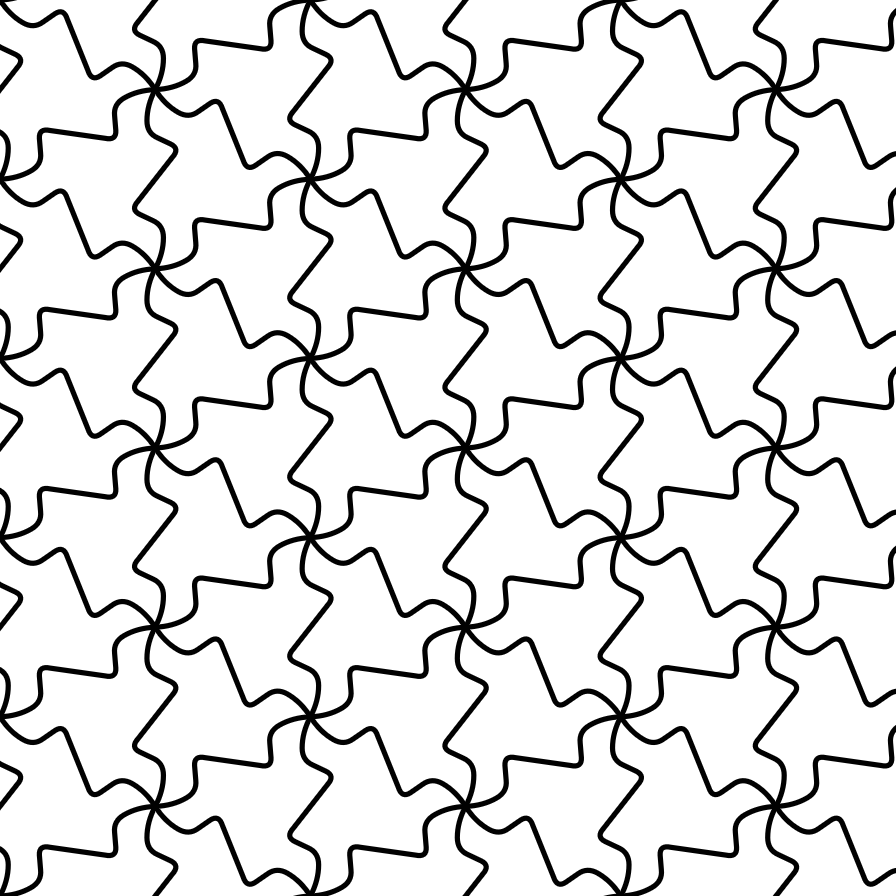
A WebGL 1 fragment shader for this pattern:

```glsl
precision highp float;
// Triangular lattice of wavy black lines on white, six swirling out of every node.

uniform vec2 u_resolution;

const float ROWS = 5.0;            // lattice edges along the canvas height
const float LINE_WIDTH = 0.0058;   // in canvas heights
const float SIXTH_TURN = 1.04719755;
const vec3 PAPER = vec3(1.0);
const vec3 INK = vec3(0.005);

float segmentDistance(vec2 p, vec2 a, vec2 b) {
  vec2 ab = b - a;
  float t = clamp(dot(p - a, ab) / dot(ab, ab), 0.0, 1.0);
  return length(p - a - ab * t);
}

vec2 bezier(vec2 a, vec2 control, vec2 b, float t) {
  return mix(mix(a, control, t), mix(control, b, t), t);
}

float bezierDistance(vec2 p, vec2 a, vec2 control, vec2 b) {
  const int STEPS = 8;
  float nearest = 1e3;
  vec2 previous = a;
  for (int i = 1; i <= STEPS; i++) {
    vec2 current = bezier(a, control, b, float(i) / float(STEPS));
    nearest = min(nearest, segmentDistance(p, previous, current));
    previous = current;
  }
  return nearest;
}

// Half of an edge: from its node at the origin to just past its midpoint (0.5, 0).
float halfEdgeDistance(vec2 p) {
  vec2 trough = vec2(0.174, -0.046);
  vec2 rise = vec2(0.269, 0.013);
  vec2 shoulder = vec2(0.304, 0.087);
  vec2 slope = vec2(0.378, 0.0955);
  vec2 beyondMiddle = vec2(0.56, -0.047);
  float d = bezierDistance(p, vec2(0.0), vec2(0.087, -0.046), trough);
  d = min(d, bezierDistance(p, trough, vec2(0.243, -0.046), rise));
  d = min(d, segmentDistance(p, rise, shoulder));
  d = min(d, bezierDistance(p, shoulder, vec2(0.330, 0.139), slope));
  return min(d, segmentDistance(p, slope, beyondMiddle));
}

// Offset from the nearest node of a triangular lattice with unit vertical edges.
vec2 offsetFromNode(vec2 p) {
  vec2 cell = vec2(sqrt(3.0), 1.0);
  vec2 a = mod(p + 0.5 * cell, cell) - 0.5 * cell;
  vec2 b = mod(p, cell) - 0.5 * cell;
  return dot(a, a) < dot(b, b) ? a : b;
}

// Six-fold rotation about the node; adjacent sectors keep the crossing whole.
float pinwheelDistance(vec2 p) {
  float radius = length(p);
  float angle = radius > 0.0 ? atan(p.y, p.x) : 0.0;
  float sectorAngle = mod(angle, SIXTH_TURN) - 0.5 * SIXTH_TURN;
  float d = 1e3;
  for (int i = -1; i <= 1; i++) {
    float turned = sectorAngle + float(i) * SIXTH_TURN;
    d = min(d, halfEdgeDistance(radius * vec2(cos(turned), sin(turned))));
  }
  return d;
}

float lineCoverage(float d, float width, float pixel) {
  return clamp((0.5 * width - d) / pixel + 0.5, 0.0, 1.0);
}

void main() {
  vec2 p = gl_FragCoord.xy / u_resolution.y;
  float d = pinwheelDistance(offsetFromNode(p * ROWS)) / ROWS;
  float coverage = lineCoverage(d, LINE_WIDTH, 1.0 / u_resolution.y);
  gl_FragColor = vec4(mix(PAPER, INK, coverage), 1.0);
}
```
